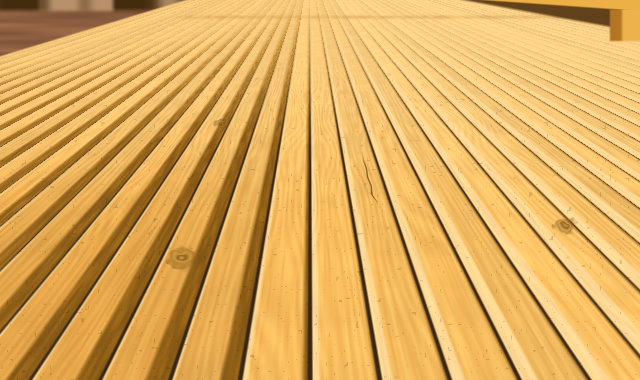
Write a Shadertoy shader that draws this texture.

```glsl
const vec2 VANISH = vec2(0.816, -0.099);  // y runs downward from the top edge
const float BOARD_WIDTH = 0.1675;
const float DECK_LEFT = -3.3;
const float SEAM_Y = 0.045;
const float GRAIN_STRENGTH = 0.075;
const vec3 GOLD = vec3(0.97, 0.74, 0.37);
const vec3 PALE = vec3(1.00, 0.85, 0.58);
const vec3 AMBER = vec3(0.89, 0.63, 0.27);
const vec3 SHADE = vec3(0.56, 0.37, 0.09);
const vec3 FAR_SHADE = vec3(0.86, 0.64, 0.29);
const vec3 GAP = vec3(0.22, 0.15, 0.08);
const vec3 LOWER_DECK = vec3(0.55, 0.37, 0.25);
const vec3 SHADOW = vec3(0.33, 0.21, 0.07);

float hash(vec2 p) {
    vec3 q = fract(vec3(p.xyx) * 0.1031);
    q += dot(q, q.yzx + 33.33);
    return fract((q.x + q.y) * q.z);
}

float noise(vec2 p) {
    vec2 i = floor(p), f = fract(p);
    f = f * f * (3.0 - 2.0 * f);
    return mix(mix(hash(i), hash(i + vec2(1, 0)), f.x),
               mix(hash(i + vec2(0, 1)), hash(i + vec2(1, 1)), f.x), f.y);
}

float fbm(vec2 p) {
    float sum = 0.0, amp = 0.5;
    for (int i = 0; i < 4; i++) {
        sum += amp * noise(p);
        p = p * 2.03 + 7.1;
        amp *= 0.5;
    }
    return sum;
}

// Soft step that is 1 where x exceeds edge
float above(float edge, float x, float soft) {
    return smoothstep(edge - soft, edge + soft, x);
}

// Growth rings and streaks along a board
float woodGrain(float across, float along, float seed) {
    float warp = noise(vec2(across * 1.6 + seed * 9.0, along * 2.5 + seed * 31.0));
    float rings = sin(6.283 * (across * 5.0 + warp * 4.0));
    float streak = noise(vec2(across * 24.0 + seed * 50.0, along * 7.0));
    return 0.5 * rings + 1.3 * (streak - 0.5);
}

vec3 addKnot(vec3 col, vec2 p, vec2 centre, float radius) {
    vec2 q = (p - centre) / radius;
    q.y *= 1.35;
    float r = length(q) + 0.5 * (noise(q * 2.5 + centre * 40.0) - 0.5);
    float halo = smoothstep(1.1, 0.3, r);
    float ring = halo * (0.5 + 0.5 * sin(r * 11.0));
    col = mix(col, vec3(0.66, 0.48, 0.14), 0.5 * halo);
    return mix(col, vec3(0.40, 0.25, 0.07), 0.5 * ring);
}

vec3 deck(vec2 p, float px) {
    float depth = max(p.y - VANISH.y, 0.05);
    float u = (p.x - VANISH.x) / depth;
    float along = 1.0 / depth;
    float s = u / BOARD_WIDTH;
    float id = floor(s), f = fract(s);
    float seed = hash(vec2(id + 40.0, 3.0));

    // Footprint includes the slant of the boards and the lens blur
    float blur = px + 0.004 * smoothstep(0.35, 0.0, p.y);
    float soft = min(blur * sqrt(1.0 + u * u) / (depth * BOARD_WIDTH), 0.4);
    float nearness = smoothstep(0.0, 0.42, p.y);
    float contrast = 1.0 - 0.75 * smoothstep(0.12, 0.4, soft);

    // Flat top, warmer at the lower left and paler in the distance
    float warm = smoothstep(0.1, -0.6, u) * smoothstep(0.2, 0.75, p.y);
    vec3 top = mix(GOLD, AMBER, 0.75 * warm);
    float distant = smoothstep(0.65, 0.05, p.y);
    top = mix(top, PALE, 0.6 * distant + 0.12 * smoothstep(0.2, 1.0, u));
    top *= 0.965 + 0.06 * seed;
    float grain = woodGrain(f, along, seed) * smoothstep(0.16, 0.03, soft);
    top *= 1.0 - GRAIN_STRENGTH * grain * vec3(0.5, 0.9, 1.7);
    top *= 0.96 + 0.08 * fbm(vec2(s * 2.0, along * 12.0));

    // Sunlit left bevel and shaded right bevel change with viewing angle
    float leftWidth = clamp(0.14 + 0.22 * u, 0.06, 0.34);
    float rightWidth = clamp(0.09 - 0.9 * u, 0.055, 0.35);
    vec3 lit = PALE * (1.0 - 0.04 * grain);
    vec3 shade = mix(FAR_SHADE, SHADE, nearness);
    shade = mix(shade, AMBER, 0.2 * smoothstep(-0.3, -1.6, u));
    shade *= 0.88 + 0.24 * noise(vec2(s * 18.0, along * 14.0));
    vec3 col = mix(lit, top, above(leftWidth, f, soft + 0.02));
    col = mix(col, shade, contrast * above(1.0 - rightWidth, f, soft + 0.03));

    // Open gaps, closing toward both sides
    float gapWidth = 0.036 / (1.0 + 0.5 * abs(u));
    float gap = 1.0 - above(gapWidth, min(f, 1.0 - f), soft * 0.7 + 0.01);
    float gapVisible = mix(0.25, 1.0, nearness) * mix(0.35, 1.0, smoothstep(1.6, 0.5, abs(u)));
    col = mix(col, mix(SHADE, GAP, nearness), gap * gapVisible * contrast);

    // Cross seam and faint specks
    float seam = smoothstep(0.006 + px, 0.0, abs(p.y - SEAM_Y)) * above(0.48, p.x, 0.03);
    col = mix(col, AMBER * 0.85, 0.4 * seam * (0.4 + 0.6 * noise(vec2(p.x * 60.0, 2.0))));
    float speck = smoothstep(0.88, 0.97, noise(p * vec2(150.0, 130.0)));
    col *= 1.0 - 0.15 * speck * nearness;

    col = addKnot(col, p, vec2(0.478, 0.680), 0.044);
    col = addKnot(col, p, vec2(0.581, 0.325), 0.020);
    col = addKnot(col, p, vec2(1.487, 0.592), 0.034);

    // Hairline crack
    float crackX = 0.955 + 0.28 * (p.y - 0.41) + 0.010 * (noise(vec2(p.y * 45.0, 5.0)) - 0.5);
    float crack = smoothstep(0.001 + px, 0.0, abs(p.x - crackX));
    crack *= above(0.42, p.y, 0.02) * (1.0 - above(0.53, p.y, 0.02));
    return mix(col, SHADE * 0.75, 0.75 * crack);
}

void mainImage(out vec4 fragColor, in vec2 fragCoord) {
    float px = 1.0 / iResolution.y;
    vec2 p = vec2(fragCoord.x, iResolution.y - fragCoord.y) * px;
    vec3 col = deck(p, px);

    // Lower deck and blurred clutter beyond the left edge
    vec3 beyond = LOWER_DECK * (0.85 + 0.3 * noise(vec2(p.x * 5.0, p.y * 90.0)));
    vec3 clutter = mix(SHADOW * 0.8, vec3(0.72, 0.57, 0.42), smoothstep(0.5, 0.8, noise(vec2(p.x * 18.0, 4.0))));
    beyond = mix(clutter, beyond, above(0.028, p.y, 0.010));
    float edge = VANISH.x + DECK_LEFT * (p.y - VANISH.y);
    col = mix(beyond, col, above(edge, p.x, 0.012));

    // Shadow, beam and post at the upper right
    float shadow = above(0.0, 0.183 * (p.x - 1.22) - p.y, 0.005);
    col = mix(col, SHADOW, 0.92 * shadow);
    float beam = above(0.0, 0.07 * (p.x - 1.27) - p.y, 0.003);
    col = mix(col, vec3(0.93, 0.69, 0.28), beam);
    float post = above(1.605, p.x, 0.004) * above(0.025, p.y, 0.003) * (1.0 - above(0.108, p.y, 0.004));
    vec3 postColor = mix(vec3(0.70, 0.46, 0.13), vec3(0.93, 0.70, 0.30), above(1.637, p.x, 0.006));
    col = mix(col, postColor, post);

    fragColor = vec4(clamp(col, 0.0, 1.0), 1.0);
}
```
